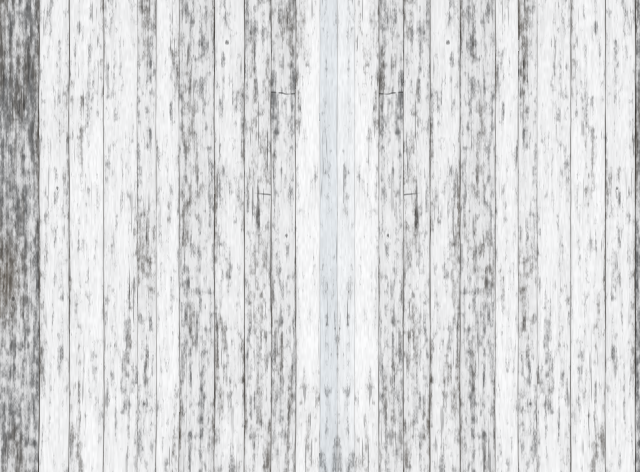
Give the GLSL for this texture, as a WebGL 2 fragment shader.

```glsl
#version 300 es
precision highp float;
// Whitewashed vertical planks, mirrored about a pale centre board, with worn paint and dark seams.
uniform vec2 u_resolution;
out vec4 outColor;

// Per plank, counted outward from the axis: inner edge, seam darkness, paint wear.
const vec3 PLANKS[12] = vec3[12](
  vec3(0.0, 0.25, 0.02), vec3(0.0273, 0.2, 0.1), vec3(0.0651, 0.6, 0.62),
  vec3(0.1035, 0.6, 0.46), vec3(0.1452, 0.85, 0.34), vec3(0.192, 0.85, 0.68),
  vec3(0.247, 0.5, 0.2), vec3(0.283, 0.45, 0.5), vec3(0.3125, 0.3, 0.28),
  vec3(0.365, 0.7, 0.18), vec3(0.419, 0.75, 0.3), vec3(0.466, 0.9, 1.25));

float hash(vec2 p) {
  vec3 h = fract(p.xyx * 0.1031);
  h += dot(h, h.yzx + 33.33);
  return fract((h.x + h.y) * h.z);
}

float noise(vec2 p) {
  vec2 i = floor(p), f = fract(p);
  f = f * f * (3.0 - 2.0 * f);
  return mix(mix(hash(i), hash(i + vec2(1, 0)), f.x),
             mix(hash(i + vec2(0, 1)), hash(i + vec2(1, 1)), f.x), f.y);
}

float fbm(vec2 p) {
  float sum = 0.0, amp = 0.5;
  for (int i = 0; i < 3; i++) {
    sum += amp * noise(p);
    p = p * 2.03 + 17.3;
    amp *= 0.6;
  }
  return sum;
}

void main() {
  vec2 p = gl_FragCoord.xy / u_resolution.x;
  float pixel = 1.0 / u_resolution.x;
  float side = step(0.527, p.x);
  float d = abs(p.x - 0.527) + 0.0014 * (noise(vec2(p.y * 9.0, side * 7.0)) - 0.5);

  // Find the plank, its edges and the nearest seam.
  float id = 0.0, inner = 0.0, outer = 0.54, wear = 0.0, seamDist = 1.0, seamDark = 0.0;
  for (int i = 0; i < 12; i++) {
    vec3 plank = PLANKS[i];
    if (d >= plank.x) {
      id = float(i);
      inner = plank.x;
      wear = plank.z;
    } else {
      outer = min(outer, plank.x);
    }
    float dist = abs(d - plank.x);
    if (dist < seamDist) {
      seamDist = dist;
      seamDark = plank.y;
    }
  }

  // Knot: a small dark eye that bends the fibres around it.
  vec2 knotPos = vec2(mix(inner, outer, 0.25 + 0.5 * hash(vec2(id, 3.0))),
                      0.05 + 0.65 * hash(vec2(id, 8.0)));
  vec2 toKnot = (vec2(d, p.y) - knotPos) * vec2(1.0, 0.7);
  float knotR = length(toKnot);
  float bend = 0.004 * sign(toKnot.x) * exp(-knotR * 150.0);

  // Fibres, flakes and broad patches, each stretched along the boards.
  vec2 q = vec2(d - bend, p.y) + vec2(0.37, 1.71) * (id + 1.0);
  q.x += 0.004 * noise(q * vec2(22.0, 7.0));
  float fibre = fbm(q * vec2(190.0, 15.0));
  float flake = fbm(q * vec2(170.0, 85.0));
  float patches = fbm(q * vec2(38.0, 6.0) + side * 0.4);
  float fine = noise(q * vec2(480.0, 110.0));

  // Extra wear: weathered upper ends, grimy edges, stains at the left and the foot of the axis.
  float upper = smoothstep(0.4, 0.74, p.y) * 0.35 * wear;
  float grime = exp(-seamDist / 0.005) * seamDark * smoothstep(0.45, 0.8, noise(vec2(q.y * 7.0, id)));
  vec2 toStain = (p - vec2(0.012, 0.3)) * vec2(40.0, 14.0);
  float leftStain = exp(-dot(toStain, toStain));
  float footStain = exp(-abs(d) / 0.011) * smoothstep(0.17, 0.0, p.y);
  wear += upper + 0.7 * grime + 0.7 * leftStain + 1.1 * footStain;

  float loss = 0.4 * fibre + 0.4 * flake + 0.2 * patches + 0.15 * wear;
  float worn = smoothstep(0.53, 0.9, loss);

  // Thin paint over grey wood, browner where dirt collects.
  vec3 paint = vec3(0.985, 0.987, 0.99) - 0.09 * min(wear, 1.2);
  paint -= 0.1 * max(fibre - 0.4, 0.0) + 0.06 * (fine - 0.4) + 0.1 * max(patches - 0.45, 0.0);
  float brown = clamp(grime + leftStain + 0.5 * smoothstep(0.5, 0.7, patches), 0.0, 1.0);
  vec3 wood = mix(vec3(0.43, 0.435, 0.44), vec3(0.42, 0.4, 0.375), brown);
  vec3 color = mix(paint, wood + 0.12 * (fine - 0.5), worn);

  // Cool, smoother centre board, bluest on its left half.
  float cool = (1.0 - step(0.5, id)) * mix(1.0, 0.4, side);
  color *= mix(vec3(1.0), vec3(0.915, 0.932, 0.945), cool);

  // Hairline checks along the grain and short cracks across it.
  float check = smoothstep(0.78, 0.95, noise(q * vec2(340.0, 22.0))) * smoothstep(0.42, 0.65, patches);
  color *= 1.0 - 0.25 * check;
  float cutY = 0.36 + 0.3 * hash(vec2(id, 21.0)) + 0.004 * noise(vec2(d * 90.0, id));
  float cut = 1.0 - smoothstep(0.0004, 0.0006 + pixel, abs(p.y - cutY));
  cut *= step(1.5, id) * step(id, 3.5) * smoothstep(0.35, 0.7, noise(vec2(d * 150.0, id * 3.0)));
  color *= 1.0 - 0.35 * cut;

  float eye = 1.0 - smoothstep(0.0005, 0.003, knotR + 0.004 * (flake - 0.5));
  color *= 1.0 - 0.4 * eye * step(0.5, hash(vec2(id, 13.0)));

  // Seams: a dark uneven gap with a soft shadow.
  float gapWidth = 0.0003 + 0.0008 * noise(vec2(p.y * 40.0, id + side * 9.0));
  float gap = 1.0 - smoothstep(gapWidth - 0.5 * pixel, gapWidth + 0.6 * pixel, seamDist);
  gap *= seamDark * mix(0.5, 1.0, noise(vec2(p.y * 24.0, seamDark * 40.0 + side * 5.0)));
  color *= 1.0 - 0.1 * seamDark * exp(-seamDist / 0.002);
  color = mix(color, vec3(0.22, 0.205, 0.19), gap * 0.85);

  outColor = vec4(clamp(color, 0.0, 1.0), 1.0);
}
```
